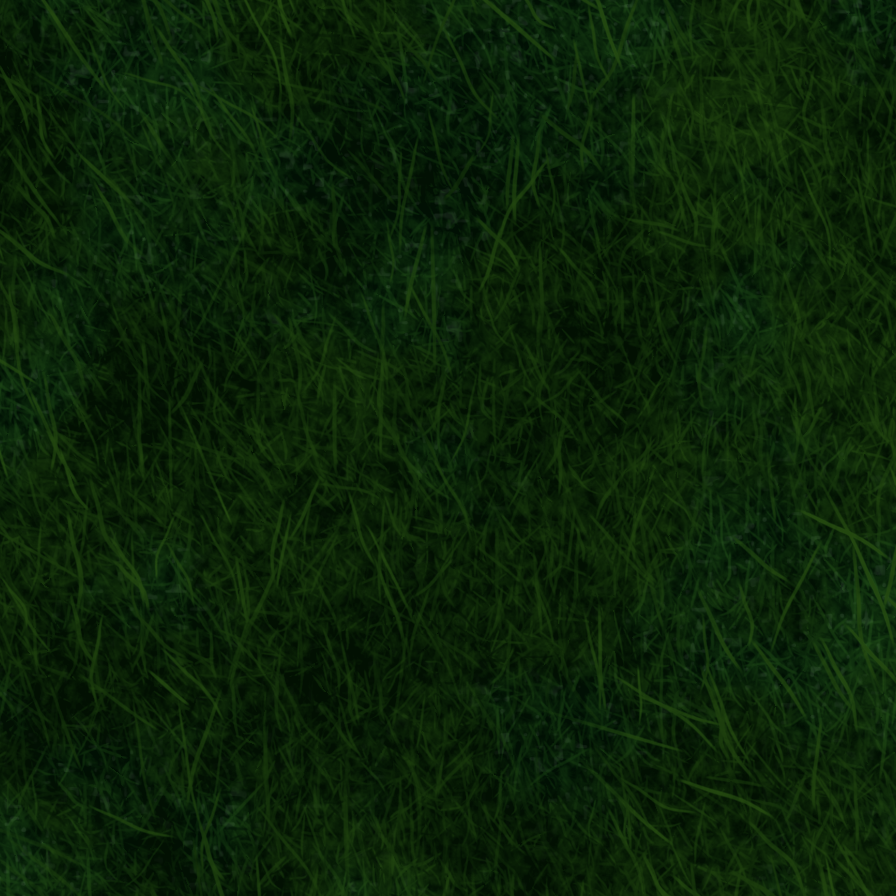
A Shadertoy shader for this texture:

```glsl
// Dark, dense grass seen from above: layers of thin curved blades are
// scattered on jittered grids, from short undergrowth to long stray stems,
// over mottled shade with fine grain and faint cool speckles.

const vec3 SHADE = vec3(0.008, 0.062, 0.008);
const vec3 LIT = vec3(0.112, 0.242, 0.050);
const vec3 COOL_TINT = vec3(-0.010, 0.006, 0.018);
const float EDGE = 0.0012;
const float MID_TONE = 0.40;
const float CONTRAST = 1.24;
const float LIFT = 0.07;

vec4 hash4(vec2 p, float seed) {
    vec4 q = fract(vec4(p.xyx, seed) * vec4(0.1031, 0.1030, 0.0973, 0.1099));
    q += dot(q, q.wzxy + 33.33);
    return fract((q.xxyz + q.yzzw) * q.zywx);
}

float noise(vec2 p, float seed) {
    vec2 i = floor(p);
    vec2 f = fract(p);
    f = f * f * (3.0 - 2.0 * f);
    float low = mix(hash4(i, seed).x, hash4(i + vec2(1, 0), seed).x, f.x);
    float high = mix(hash4(i + vec2(0, 1), seed).x, hash4(i + vec2(1, 1), seed).x, f.x);
    return mix(low, high, f.y);
}

float fbm(vec2 p, float seed) {
    float sum = 0.0;
    float weight = 0.5;
    for (int i = 0; i < 4; i++) {
        sum += weight * noise(p, seed + float(i));
        p = p * 2.03 + 7.1;
        weight *= 0.5;
    }
    return sum / 0.9375;
}

// Coverage of one tapered, bent blade; p is relative to its middle
float blade(vec2 p, float angle, float halfLength, float bend, float halfWidth, float edge) {
    float s = sin(angle);
    float c = cos(angle);
    p = vec2(c * p.x + s * p.y, c * p.y - s * p.x);
    float along = p.y / halfLength;
    float wave = bend * (along * along - 0.4) + 0.2 * bend * sin(along * 5.0);
    float slope = bend * (2.0 * along + cos(along * 5.0)) / halfLength;
    float dist = abs(p.x - wave) / sqrt(1.0 + slope * slope);
    float width = halfWidth * (1.0 - 0.55 * along * along);
    float ends = 1.0 - smoothstep(0.7, 1.0, abs(along));
    return ends * (1.0 - smoothstep(width - edge, width + edge, dist));
}

// One grid of blades: x is coverage, y is the tone of the topmost blade
vec2 bladeLayer(vec2 uv, float scale, float seed, float halfWidth, float spread, float density) {
    vec2 p = uv * scale + seed * vec2(0.37, 0.61);
    vec2 cell = floor(p);
    vec2 top = vec2(0.0);
    for (int y = -1; y <= 1; y++) {
        for (int x = -1; x <= 1; x++) {
            vec2 id = cell + vec2(x, y);
            vec4 place = hash4(id, seed);
            vec4 form = hash4(id + 57.0, seed + 3.7);
            float lean = 0.95 * noise(id / scale * 3.5, 5.0) - 0.10;
            float angle = lean + spread * (place.z + form.x - 1.0);
            float reach = mix(0.40, 0.85, place.w);
            float bend = 0.20 * (form.y - 0.5);
            float width = halfWidth * mix(0.7, 1.25, form.w) * scale;
            float cover = blade(p - id - place.xy, angle, reach, bend, width, EDGE * scale);
            cover *= step(fract(form.x * 17.0 + form.y * 5.0), density);
            if (cover > top.x) top = vec2(cover, form.z);
        }
    }
    return top;
}

void mainImage(out vec4 fragColor, in vec2 fragCoord) {
    vec2 uv = fragCoord / iResolution.y;

    // Mottled shade between the blades
    float patches = fbm(uv * 5.0, 11.0) - 0.5;
    float grain = fbm(uv * 100.0, 23.0) - 0.5;
    float tone = 0.22 + 0.6 * grain;

    // Short tangled undergrowth
    for (int i = 0; i < 8; i++) {
        vec2 b = bladeLayer(uv, 31.0 + float(i), 1.3 + float(i) * 4.1, 0.0015, 1.7, 1.0);
        tone = mix(tone, mix(0.05, 0.76, b.y), 0.70 * b.x);
    }

    // Medium blades
    for (int i = 0; i < 5; i++) {
        vec2 b = bladeLayer(uv, 16.0 + float(i), 41.7 + float(i) * 5.3, 0.0017, 1.1, 0.75);
        tone = mix(tone, mix(0.30, 0.84, b.y), 0.68 * b.x);
    }

    // Long bright stems in loose clumps
    float clump = smoothstep(0.3, 0.6, fbm(uv * 5.0, 71.0));
    float stems = 0.0;
    for (int i = 0; i < 4; i++) {
        vec2 b = bladeLayer(uv, 9.0 + float(i), 83.1 + float(i) * 6.7, 0.0021, 0.75, 0.6);
        float cover = b.x * mix(0.35, 0.85, clump);
        tone = mix(tone, mix(0.68, 1.05, b.y), cover);
        stems = max(stems, cover);
    }

    // Broad light and dark areas, fine grain, then overall contrast
    tone += 0.62 * patches + 0.34 * grain;
    tone = MID_TONE + LIFT + CONTRAST * (tone - MID_TONE);
    tone = clamp(tone, 0.0, 1.2);
    vec3 color = mix(SHADE, LIT, vec3(pow(tone, 1.2), tone, pow(tone, 1.1)));

    // Cool undergrowth and small pale speckles away from the stems
    float cool = smoothstep(0.50, 0.75, fbm(uv * 6.0, 131.0)) * (1.0 - stems);
    float speckle = smoothstep(0.70, 0.95, noise(uv * 150.0, 151.0));
    color += cool * COOL_TINT * (0.4 + tone);
    color += (0.15 + cool) * (1.0 - stems) * 0.06 * speckle;

    fragColor = vec4(max(color, 0.0), 1.0);
}
```
